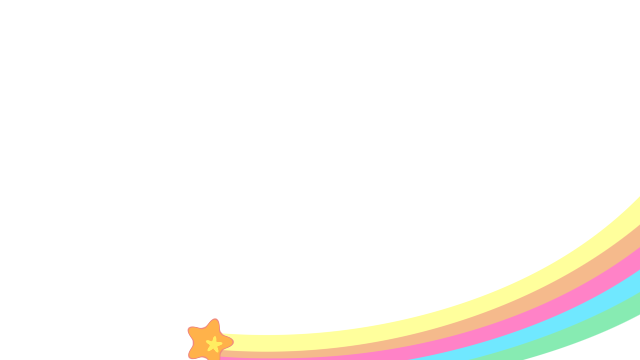
Write a Shadertoy shader that draws this background.

```glsl
// A five-band pastel ribbon sweeps up to the right behind a small orange star.
// Bands are stacked below one polynomial curve, each with its own growing width;
// the stars are polar shapes with rounded points. Lengths are canvas heights.

// Coverage of the area where d < 0, softened over about one pixel.
float cover(float d, float soft) {
    return smoothstep(0.5 * soft, -0.5 * soft, d);
}

// Approximate signed distance to a soft five-pointed star.
float starDistance(vec2 p, float inner, float outer, float turn, float sharpness) {
    float wave = 0.5 + 0.5 * cos(5.0 * (atan(p.y, p.x) - turn));
    float radius = mix(inner, outer, pow(wave, sharpness));
    return (length(p) - radius) * 0.8;
}

vec3 ribbon(vec2 p, vec3 background, float pixel) {
    vec3 bandColor[5] = vec3[5](
        vec3(1.00, 1.00, 0.61),   // lemon
        vec3(0.96, 0.73, 0.55),   // apricot
        vec3(1.00, 0.51, 0.78),   // pink
        vec3(0.44, 0.91, 1.00),   // sky
        vec3(0.53, 0.92, 0.70));  // mint
    // Per band: starting width, added width, growth exponent.
    vec3 bandWidth[5] = vec3[5](
        vec3(0.0463, 0.0324, 6.0),
        vec3(0.0185, 0.0440, 1.4),
        vec3(0.0370, 0.0255, 3.0),
        vec3(0.0359, 0.0266, 4.0),
        vec3(0.0185, 0.0440, 1.4));

    float x = p.x - 0.741;
    float x2 = x * x;
    float edge = 0.0694 + 0.294 * x2 + 0.056 * x2 * x2 * x2;
    float slope = 0.588 * x + 0.336 * x2 * x2 * x;
    float soft = pixel * length(vec2(1.0, slope));
    float grow = max(x / 1.037, 0.0);

    // Paint each band over everything below its upper edge.
    vec3 color = background;
    for (int i = 0; i < 5; i++) {
        color = mix(color, bandColor[i], cover(p.y - edge, soft));
        edge -= bandWidth[i].x + bandWidth[i].y * pow(grow, bandWidth[i].z);
    }
    color = mix(color, background, cover(p.y - edge, soft));
    return mix(background, color, cover(0.59 - p.x, pixel));
}

void mainImage(out vec4 fragColor, in vec2 fragCoord) {
    vec2 p = fragCoord / iResolution.y;
    float pixel = 1.3 / iResolution.y;
    vec3 color = ribbon(p, vec3(1.0), pixel);

    // Large star: rosy outline, then orange body.
    float body = starDistance(p - vec2(0.580, 0.0486), 0.0445, 0.0695, 0.02, 1.5);
    color = mix(color, vec3(0.94, 0.53, 0.50), cover(body, pixel));
    color = mix(color, vec3(1.00, 0.70, 0.29), cover(body + 0.003, pixel));

    // Small yellow star on its lower right.
    float spark = starDistance(p - vec2(0.594, 0.0425), 0.0115, 0.0240, 0.17, 1.4);
    color = mix(color, vec3(1.00, 0.93, 0.38), cover(spark, pixel));

    fragColor = vec4(color, 1.0);
}
```
